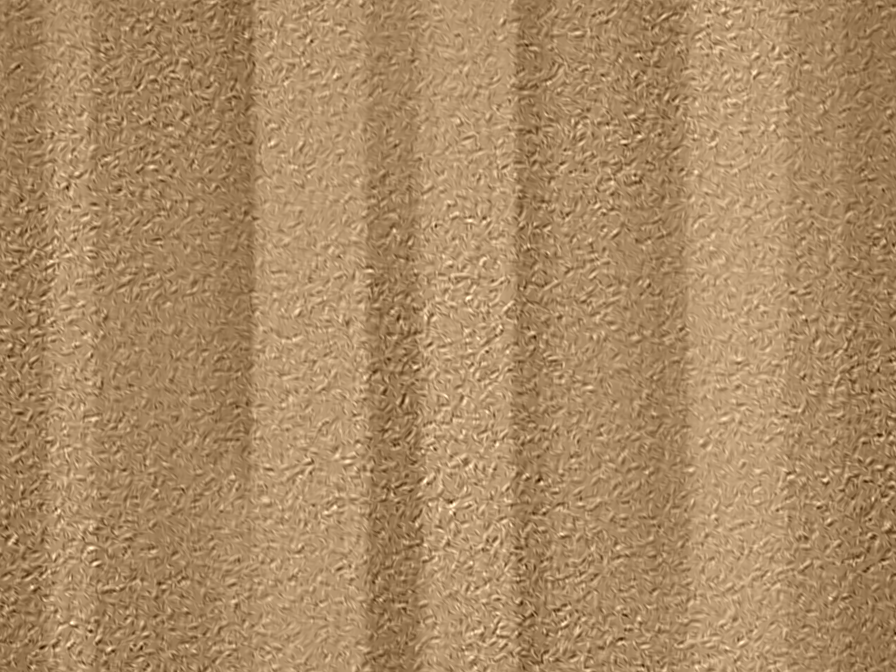
Give the GLSL for this texture, as a Shadertoy shader.

```glsl
vec3 hash3(vec2 cell) {
    vec3 h = fract(cell.xyx * vec3(0.1031, 0.1030, 0.0973));
    h += dot(h, h.yxz + 33.33);
    return fract((h.xxy + h.yzz) * h.zyx);
}

// Slope towards the light of randomly turned, elongated bumps and pits
float reliefSlope(vec2 p) {
    vec2 home = floor(p);
    float slope = 0.0;
    for (int j = -1; j <= 1; j++)
    for (int i = -1; i <= 1; i++) {
        vec2 cell = home + vec2(i, j);
        vec3 rnd = hash3(cell);
        float angle = 6.2832 * rnd.z;
        mat2 turn = mat2(cos(angle), sin(angle), -sin(angle), cos(angle));
        vec2 d = turn * (p - cell - rnd.xy);
        vec2 stretched = d * vec2(1.0, 3.5);
        float falloff = max(0.0, 1.0 - dot(d, stretched));
        float bumpHeight = 2.0 * hash3(cell + 71.0).x - 1.0;
        slope += bumpHeight * falloff * falloff * dot(stretched, turn * vec2(-0.5, 0.86));
    }
    return slope;
}

// Fine vertical brush lines from layered sines
float brushLines(vec2 p) {
    float sum = 0.0, freq = 75.0;
    for (int i = 0; i < 8; i++) {
        float k = float(i);
        float fade = 0.6 + 0.4 * sin(p.y * (3.0 + k) + p.x * 17.0 + k * 2.4);
        sum += fade * sin(p.x * freq + 1.3 * sin(p.y * 2.1 + k) + k * k * 1.7);
        freq *= 1.39;
    }
    return sum / 8.0;
}

float strip(float x, float left, float right, float softLeft, float softRight) {
    return smoothstep(left - softLeft, left + softLeft, x)
         * (1.0 - smoothstep(right - softRight, right + softRight, x));
}

// Broad lighter and darker strokes of glaze
float glaze(vec2 uv) {
    float x = uv.x + 0.002 * sin(uv.y * 7.0 + uv.x * 20.0);
    float y = uv.y + 0.02 * sin(uv.x * 190.0);
    float tone = 0.04 * strip(x, 0.052, 0.104, 0.006, 0.006);
    tone += 0.045 * strip(x, 0.283, 0.41, 0.004, 0.015);
    tone += 0.05 * strip(x, 0.469, 0.573, 0.008, 0.008);
    tone += 0.075 * strip(x, 0.768, 0.877, 0.012, 0.005);
    tone -= 0.05 * strip(x, -0.1, 0.052, 0.01, 0.008);
    tone -= 0.03 * strip(x, 0.105, 0.175, 0.006, 0.012);
    tone -= 0.035 * strip(x, 0.17, 0.235, 0.006, 0.01);
    tone -= 0.09 * strip(x, 0.24, 0.283, 0.02, 0.004) * smoothstep(0.25, 0.36, y);
    tone -= strip(x, 0.41, 0.468, 0.005, 0.012) * mix(0.085, 0.025, smoothstep(0.45, 0.95, y));
    tone -= 0.085 * strip(x, 0.575, 0.605, 0.004, 0.03);
    tone -= 0.045 * strip(x, 0.7, 0.768, 0.025, 0.006) * smoothstep(0.05, 0.25, y);
    tone -= 0.055 * strip(x, 0.94, 1.1, 0.006, 0.01);
    return tone;
}

void mainImage(out vec4 fragColor, in vec2 fragCoord) {
    vec2 uv = fragCoord / iResolution.xy;
    vec2 p = fragCoord / iResolution.y;

    // Embossed plaster, flatter in scattered patches
    vec2 warped = p + 0.003 * sin(p.yx * vec2(61.0, 47.0));
    float grain = 0.42 * reliefSlope(warped * 80.0)
                + 0.28 * reliefSlope(warped.yx * vec2(-1.0, 1.0) * 130.0 + 37.0);
    float roughness = 1.05 - 0.2 * uv.y + 0.2 * sin(p.x * 9.0 + 2.0 * sin(p.y * 4.0));

    // Glaze, brush lines and darker corners
    vec2 fromCentre = uv - 0.5;
    float tone = glaze(uv) + 0.05 * brushLines(p) + grain * roughness;
    tone -= 0.1 * dot(fromCentre, fromCentre);

    vec3 ochre = vec3(0.686, 0.561, 0.414);
    fragColor = vec4(ochre + tone * vec3(1.0, 1.0, 0.98), 1.0);
}
```
